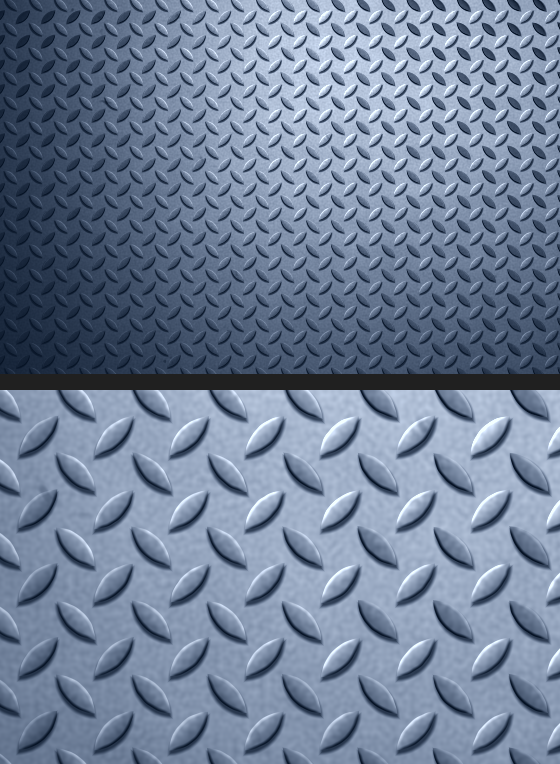
Top, the full canvas; bottom, a detail of the centre.
Give the GLSL for this texture, as a WebGL 2 fragment shader.

```glsl
#version 300 es
precision highp float;
// Blue steel tread plate: crossed raised lozenges under a soft overhead light.
uniform vec2 u_resolution;
out vec4 outColor;

vec2 hash2(vec2 p) {
  vec2 q = vec2(dot(p, vec2(127.1, 311.7)), dot(p, vec2(269.5, 183.3)));
  return fract(sin(q) * 43758.5) * 2.0 - 1.0;
}

float gradientNoise(vec2 p) {
  vec2 i = floor(p), f = p - i;
  vec2 w = f * f * f * (f * (f * 6.0 - 15.0) + 10.0);
  vec2 e = vec2(1, 0);
  float low = mix(dot(hash2(i), f), dot(hash2(i + e), f - e), w.x);
  float high = mix(dot(hash2(i + e.yx), f - e.yx), dot(hash2(i + 1.0), f - 1.0), w.x);
  return mix(low, high, w.y);
}

// Pointed lens lying along x, with half length a and half width b.
float lens(vec2 p, float a, float b) {
  float radius = (a * a + b * b) / (2.0 * b);
  return length(vec2(p.x, abs(p.y) + radius - b)) - radius;
}

// Falloff of light over the plate, wider on the right than on the left.
float plateLight(vec2 p) {
  vec2 d = p - vec2(0.86, 0.86);
  d /= vec2(d.x < 0.0 ? 0.64 : 1.15, 0.8);
  return 0.05 + 1.02 * exp(-dot(d, d));
}

// Steel ramp from near black through slate to pale blue.
vec3 steel(float t) {
  t = clamp(t, 0.0, 1.4);
  vec3 bow = vec3(0.0, 0.04, 0.12) * max(t * (1.0 - t), 0.0);
  return mix(vec3(0.02, 0.07, 0.14), vec3(0.69, 0.75, 0.84), t) + bow;
}

void main() {
  vec2 p = gl_FragCoord.xy / u_resolution.y;
  float pixel = 1.0 / u_resolution.y;
  float light = plateLight(p);
  vec2 toLight = normalize(vec2(0.62, 1.35) - p);

  // Brushed plate with mottling and fine grain
  float grain = gradientNoise(p * 170.0);
  float mottle = gradientNoise(p * 9.0) + 0.6 * gradientNoise(p * 31.0);
  float tone = light * (1.0 + 0.09 * mottle + 0.13 * grain) + 0.02 * grain;

  // Two interleaved lattices: falling lozenges, then rising ones
  for (int k = 0; k < 2; k++) {
    float slope = k == 0 ? -1.0 : 1.0;
    vec2 pitch = vec2(0.0672, 0.0658);
    vec2 cell = (p - vec2(0.0293, 0.988)) / pitch - 0.5 * float(k);
    vec2 id = round(cell);
    vec2 vary = hash2(id + 37.0 * float(k));
    vec2 q = (cell - id) * pitch + 0.0006 * vary;
    vec2 axis = vec2(1.0, slope) * 0.7071;
    vec2 normal = vec2(-slope, 1.0) * 0.7071;
    mat2 toLocal = transpose(mat2(axis, normal));
    vec2 local = toLocal * q;
    float ragged = 0.0007 * gradientNoise(p * 110.0);
    float d = lens(local, 0.0245, 0.0093 + 0.0005 * vary.x) + ragged;

    // Cast shadow on the side away from the light
    float shadow = lens(toLocal * (q + toLight * 0.0034), 0.025, 0.0098);
    tone *= 1.0 - 0.72 * smoothstep(0.0022, -0.0022, shadow);

    // Rounded body, dark lower rim and bright upper rim
    float facing = dot(normal, toLight);
    float side = clamp(local.y / 0.0075, -1.0, 1.0);
    float body = 0.78 + 0.55 * (facing - 0.65) + 0.34 * side * facing;
    float rim = smoothstep(-0.0036, -0.0004, d);
    body -= 0.55 * rim * smoothstep(0.1, -0.5, side);
    body += 0.45 * rim * facing * smoothstep(0.1, 0.7, side);
    body *= 1.0 + 0.07 * vary.y + 0.22 * grain;
    float raised = light * body + 0.05 * rim * max(side, 0.0);
    tone = mix(tone, raised, smoothstep(pixel, -pixel, d * 1.4));
  }

  // Sparse dark scuffs
  float scuff = smoothstep(0.38, 0.55, gradientNoise(p * 13.0 + 4.0));
  tone *= 1.0 - 0.5 * scuff * smoothstep(0.05, 0.35, gradientNoise(p * 75.0));

  outColor = vec4(steel(tone), 1.0);
}
```
